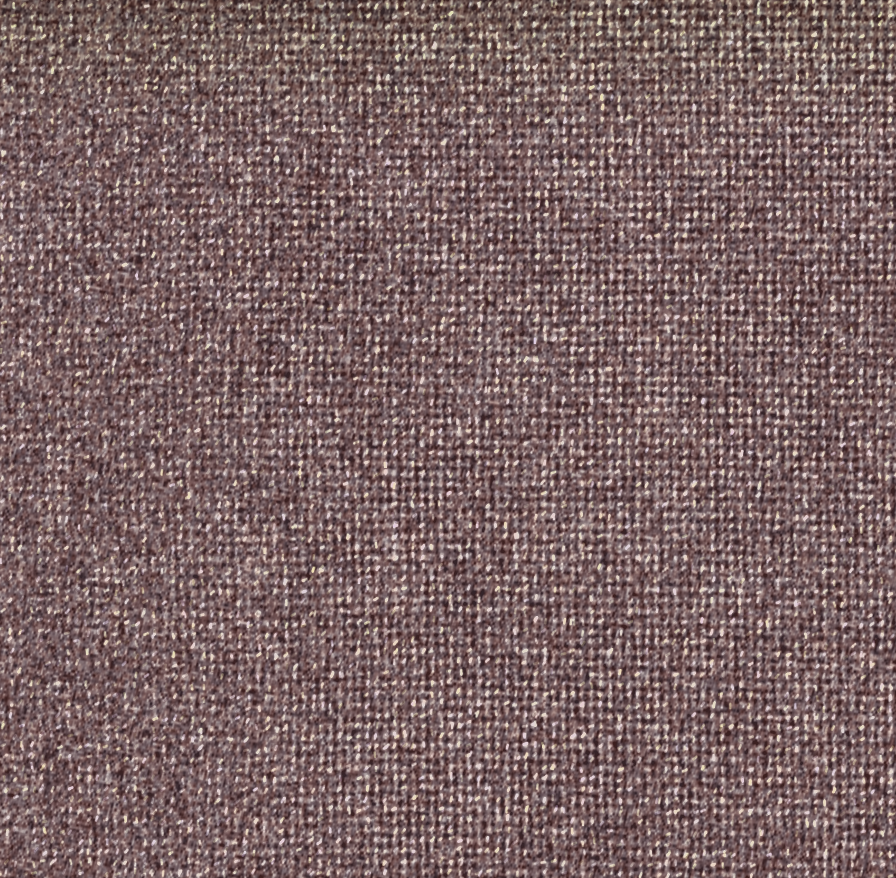
A WebGL 1 fragment shader for this texture:

```glsl
precision highp float;
// Fine mauve metallic cloth: a tight square weave of rounded stitches.
// Each stitch carries slanted bright flecks; fibre grain, broad shading and
// a fading weave relief vary the surface, and one tone ramp colours it all.

uniform vec2 u_resolution;

const vec2 STITCHES = vec2(96.0, 84.0);    // repeats across and down
const vec2 GRAIN = vec2(420.0, 310.0);     // fibre grain cells per canvas
const float BOW = 0.7;                     // thread wander, in stitches
const float RELIEF = 0.5;                  // depth of the grooves
const float BASE_TONE = -0.17;
const float FLECK_LENGTH = 0.19;           // half length, in stitches
const float FLECK_WIDTH = 0.13;            // half width, in stitches
const float FLECK_GAIN = 1.7;

const vec3 DEEP  = vec3(0.22, 0.13, 0.14);
const vec3 DARK  = vec3(0.38, 0.28, 0.29);
const vec3 MAUVE = vec3(0.47, 0.37, 0.38);
const vec3 ROSE  = vec3(0.56, 0.47, 0.47);
const vec3 PALE  = vec3(0.70, 0.62, 0.61);
const vec3 GLINT = vec3(0.90, 0.83, 0.81);
const vec3 GOLD_SHIFT = vec3(0.01, 0.025, -0.05);
const vec3 OLIVE = vec3(0.97, 1.02, 0.93);

float hash(vec2 p) {
  vec3 q = fract(vec3(p.xyx) * 0.1031);
  q += dot(q, q.yzx + 33.33);
  return fract((q.x + q.y) * q.z);
}

float noise(vec2 p) {
  vec2 i = floor(p);
  vec2 f = fract(p);
  f = f * f * (3.0 - 2.0 * f);
  return mix(mix(hash(i), hash(i + vec2(1.0, 0.0)), f.x),
             mix(hash(i + vec2(0.0, 1.0)), hash(i + 1.0), f.x), f.y);
}

float segmentDistance(vec2 p, vec2 halfAxis) {
  float t = clamp(dot(p, halfAxis) / dot(halfAxis, halfAxis), -1.0, 1.0);
  return length(p - halfAxis * t);
}

// Brightness (x) and gold tendency (y) of the flecks in one stitch.
vec2 flecks(vec2 cell, vec2 local, float edge) {
  vec2 result = vec2(0.0);
  for (int k = 0; k < 2; k++) {
    vec2 seed = cell + 131.0 * float(k + 1);
    vec2 centre = 0.5 + 0.42 * (vec2(hash(seed), hash(seed + 17.3)) - 0.5);
    float angle = mix(0.2, 1.9, hash(seed + 41.7));
    vec2 axis = FLECK_LENGTH * vec2(cos(angle), sin(angle));
    float d = segmentDistance(local - centre, axis) - FLECK_WIDTH;
    float power = smoothstep(0.3, 1.0, hash(seed + 73.1));
    float light = power * (1.0 - smoothstep(-edge, edge, d));
    result += light * vec2(1.0, hash(seed + 97.9) * 2.0 - 0.8);
  }
  return result;
}

// Tone is centred on zero, about one unit per standard deviation.
vec3 clothColour(float tone) {
  vec3 c = mix(DEEP, DARK, clamp((tone + 1.8) / 1.1, 0.0, 1.0));
  c = mix(c, MAUVE, clamp((tone + 0.7) / 0.7, 0.0, 1.0));
  c = mix(c, ROSE, clamp(tone / 0.62, 0.0, 1.0));
  c = mix(c, PALE, clamp((tone - 0.62) / 0.65, 0.0, 1.0));
  return mix(c, GLINT, clamp((tone - 1.4) / 0.9, 0.0, 1.0));
}

void main() {
  vec2 uv = gl_FragCoord.xy / u_resolution;

  // Slightly wandering thread grid
  vec2 wander = vec2(noise(uv * 4.0), noise(uv * 4.0 + 23.0)) - 0.5;
  vec2 grid = uv * STITCHES + BOW * wander;
  vec2 cell = floor(grid);
  vec2 local = fract(grid);

  // Rounded stitches, flatter towards the left, more ribbed towards the foot
  float clarity = mix(0.4, 1.0, smoothstep(0.08, 0.45, uv.x));
  clarity *= 0.75 + 0.5 * noise(uv * 7.0 + 5.0);
  vec2 wave = -cos(6.28318 * local);
  vec2 ribbing = mix(vec2(1.1, 0.7), vec2(0.9, 0.95), uv.y);
  float relief = RELIEF * clarity * dot(wave, ribbing);

  // Fibre grain with a slanted lie
  vec2 slant = vec2(uv.x - 0.25 * uv.y, uv.y + 0.2 * uv.x);
  float coarse = noise(slant * GRAIN * 0.6 + 11.0) - 0.5;
  float fine = noise(slant * GRAIN + 57.0) - 0.5;
  float stitch = hash(cell + 7.0) - 0.5;

  // Broad shading and the dark upper edge
  float shade = 0.2 * (noise(uv * 3.0 + 31.0) - 0.5)
              + 0.16 * (noise(uv * 11.0 + 61.0) - 0.5);
  float topEdge = smoothstep(0.95, 1.0, uv.y);
  shade -= 0.35 * topEdge;

  // Flecks, with edges softened to about one canvas pixel
  float edge = max(0.08, 0.6 * STITCHES.x / u_resolution.x);
  vec2 shine = flecks(cell, local, edge);

  float tone = BASE_TONE + relief + 1.6 * coarse + 2.6 * fine
             + 0.2 * stitch + shade + FLECK_GAIN * shine.x;
  vec3 colour = clothColour(tone);

  // Gold glints and mixed fibre hues
  colour += GOLD_SHIFT * shine.y;
  float hue = noise(slant * GRAIN * 0.5 + 83.0) - 0.5;
  colour += hue * vec3(0.04, -0.02, -0.05);
  float oliveArea = smoothstep(0.82, 1.0, uv.y) * 0.8;
  colour *= mix(vec3(1.0), OLIVE, oliveArea);

  gl_FragColor = vec4(clamp(colour, 0.0, 1.0), 1.0);
}
```
